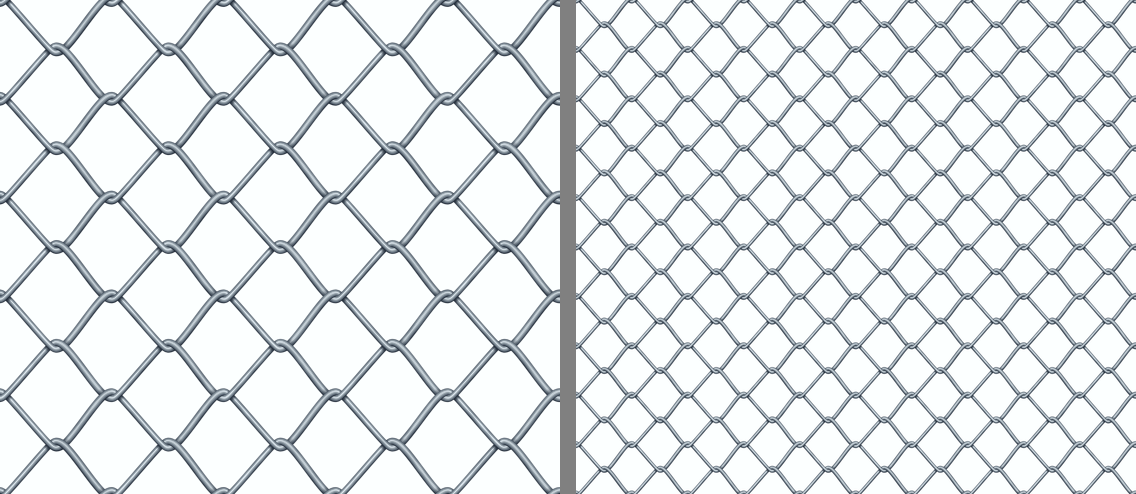
Left, the tile; right, the same tile 2 across and 2 down.
Write a Shadertoy shader that draws this pattern.

```glsl
// Chain-link fence: ten horizontal zigzag wires hook into their neighbours,
// five knots across. Each pixel looks at its nearest knot row, measures the two
// wires meeting there, shades them as round steel and layers them by side.

const float PI = 3.14159265;
const float REPEATS = 5.0;        // knots across; twice as many rows up
const float OVERSHOOT = 0.030;    // how far a bend passes the knot centre
const float THIN = 0.0285;        // wire radii, in knot spacings
const float THICK = 0.0335;
const vec3 BACKDROP = vec3(0.99, 1.0, 1.0);

float hash(vec2 cell) {
    vec3 h = fract(cell.xyx * vec3(0.1031, 0.1030, 0.0973));
    h += dot(h, h.yzx + 33.33);
    return fract((h.x + h.y) * h.z);
}

// Value noise that wraps after the given whole number of cells
float wrapNoise(vec2 uv, vec2 cells) {
    vec2 p = uv * cells, i = floor(p), f = fract(p);
    f = f * f * (3.0 - 2.0 * f);
    vec2 a = mod(i, cells), b = mod(i + 1.0, cells);
    return mix(mix(hash(a), hash(vec2(b.x, a.y)), f.x),
               mix(hash(vec2(a.x, b.y)), hash(b), f.x), f.y);
}

// Triangle wave with rounded tips: low sharpness bends like a sine
float roundedZigzag(float x, float sharpness) {
    return asin(sharpness * cos(2.0 * PI * x)) / asin(sharpness);
}

// 1 on the thick, curvy flank of a bend and 0 on the thin, straight one
float thickFlank(float x) {
    return smoothstep(-0.4, 0.4, sin(2.0 * PI * x));
}

// Height of the wire that peaks at the knot
float wireHeight(float x, float rowHeight) {
    float wave = mix(roundedZigzag(x, 0.97), roundedZigzag(x, 0.82), thickFlank(x));
    return (0.5 * rowHeight + OVERSHOOT) * wave - 0.5 * rowHeight;
}

float segmentDistance(vec2 p, vec2 a, vec2 b) {
    vec2 ap = p - a, ab = b - a;
    return length(ap - ab * clamp(dot(ap, ab) / dot(ab, ab), 0.0, 1.0));
}

// Signed distance to the wire's centre line, positive above it
float wireDistance(vec2 p, float rowHeight) {
    const int STEPS = 14;
    const float REACH = 0.08;
    float nearest = 1.0;
    vec2 a = vec2(p.x - REACH, wireHeight(p.x - REACH, rowHeight));
    for (int i = 1; i <= STEPS; i++) {
        float x = p.x + REACH * (2.0 * float(i) / float(STEPS) - 1.0);
        vec2 b = vec2(x, wireHeight(x, rowHeight));
        nearest = min(nearest, segmentDistance(p, a, b));
        a = b;
    }
    return p.y < wireHeight(p.x, rowHeight) ? -nearest : nearest;
}

// Round steel lit from above; across runs from -1 below to 1 above
vec3 steel(float across, float gloss, float grain) {
    float v = clamp(across, -1.0, 1.0) - 0.22;
    float light = v < 0.0 ? 1.0 + v / 1.22 : 1.0 - 0.8 * v / 0.78;
    light = clamp(light + 0.12 * (grain - 0.5), 0.0, 1.0);
    vec3 color = mix(vec3(0.12, 0.16, 0.21), vec3(0.41, 0.46, 0.51), smoothstep(0.0, 0.42, light));
    color = mix(color, vec3(0.58, 0.63, 0.66), smoothstep(0.36, 0.70, light));
    color = mix(color, vec3(0.77, 0.81, 0.84), smoothstep(0.66, 0.92, light));
    return color + gloss * smoothstep(0.8, 1.0, light);
}

vec3 paintWire(vec3 base, float dist, float radius, float pixel, vec3 color) {
    return mix(base, color, smoothstep(0.75, -0.75, (abs(dist) - radius) / pixel));
}

void mainImage(out vec4 fragColor, in vec2 fragCoord) {
    vec2 uv = fragCoord / iResolution.xy;
    float rowHeight = 0.5 * iResolution.y / iResolution.x;
    float pixel = REPEATS / iResolution.x;

    // Nearest knot row; odd rows shift by half a spacing, even rows mirror
    float row = uv.y * 2.0 * REPEATS;
    float level = floor(row + 0.5);
    float odd = mod(level, 2.0);
    vec2 p = vec2(fract(uv.x * REPEATS - 0.5 * odd + 0.5) - 0.5, (row - level) * rowHeight);
    p.x *= 2.0 * odd - 1.0;

    // The two hooked wires, one the upside-down twin of the other
    float peak = wireDistance(p, rowHeight);
    float valley = -wireDistance(vec2(p.x, -p.y), rowHeight);
    float flank = thickFlank(p.x);
    float radius = mix(THIN, THICK, flank);

    // The peak passes in front on the thick side, behind on the thin side
    bool peakInFront = p.x > 0.0;
    float front = peakInFront ? peak : valley;
    float back = peakInFront ? valley : peak;

    // Contact shadow on the wire behind, fading out inside the hook
    float shadow = smoothstep(2.4, 0.9, abs(front) / radius) * smoothstep(0.02, 0.07, abs(p.x));
    shadow *= mix(0.8, 0.4, flank);

    // Shade and layer
    float grain = wrapNoise(uv, vec2(64.0, 56.0));
    float gloss = mix(0.10, 0.0, flank);
    vec3 backSteel = mix(steel(back / radius, gloss, grain), vec3(0.10, 0.14, 0.19), shadow);
    vec3 color = paintWire(BACKDROP, back, radius, pixel, backSteel);
    color = paintWire(color, front, radius, pixel, steel(front / radius, gloss, grain));
    fragColor = vec4(color, 1.0);
}
```
